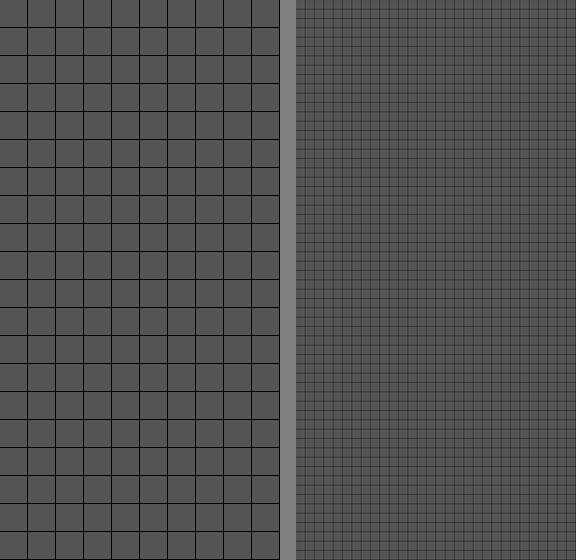
Left, the tile; right, the same tile 3 across and 3 down.
Write a Shadertoy shader that draws this pattern.

```glsl
// Flat grey square tiles separated by thin black grid lines.

const vec2 TILE_COUNT = vec2(10.0, 20.0);  // whole repeats across and down
const float LINE_WIDTH = 0.035;            // fraction of one tile
const vec3 TILE_COLOR = vec3(0.33);
const vec3 LINE_COLOR = vec3(0.0);

// Total line length from 0 to x, with one line at the start of each tile
vec2 lineIntegral(vec2 x) {
    return floor(x) * LINE_WIDTH + min(fract(x), LINE_WIDTH);
}

// Exact share of a pixel footprint covered by lines, per axis
vec2 lineCoverage(vec2 center, vec2 footprint) {
    vec2 halfSize = 0.5 * footprint;
    return (lineIntegral(center + halfSize) - lineIntegral(center - halfSize)) / footprint;
}

void mainImage(out vec4 fragColor, in vec2 fragCoord) {
    vec2 footprint = TILE_COUNT / iResolution.xy;
    vec2 grid = fragCoord * footprint;

    // Mirror x so that lines lie on the right and bottom sides of each tile
    grid.x = TILE_COUNT.x - grid.x;

    // Union of vertical and horizontal lines
    vec2 lines = clamp(lineCoverage(grid, footprint), 0.0, 1.0);
    float coverage = 1.0 - (1.0 - lines.x) * (1.0 - lines.y);

    fragColor = vec4(mix(TILE_COLOR, LINE_COLOR, coverage), 1.0);
}
```
